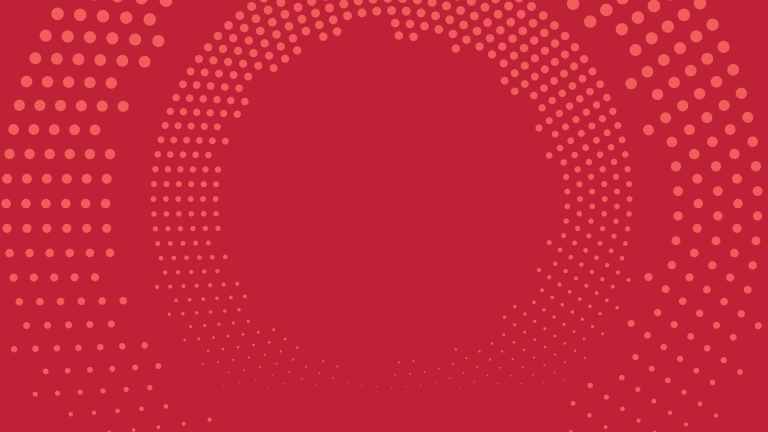
Reproduce this background procedurally as a WebGL 1 fragment shader.

```glsl
precision highp float;
// Two concentric halftone rings of coral dots, shrinking downward on crimson.

uniform vec2 u_resolution;

#define BACKGROUND vec3(0.75, 0.13, 0.21)
#define DOT_COLOR vec3(0.945, 0.36, 0.365)
#define INNER_CENTER vec2(0.0174, 0.0394)
#define OUTER_CENTER vec2(-0.0046, 0.0289)
#define INNER_RADIUS 0.551
#define OUTER_RADIUS 0.870
#define INNER_STEP 0.0287
#define OUTER_STEP 0.0460
#define RAGGEDNESS 0.36
#define COUNT_DROP 5.0

const float TAU = 6.2831853;

// Ragged inner edge: gaps follow a chirp in the dot index.
bool isToothed(float index) {
    return cos(RAGGEDNESS * index * index) > -0.25;
}

// Decides which dots of a ring exist; ring 0 is the outermost full one.
bool isKept(float ring, float index, float count, vec2 dotPos, float rightEdge) {
    float fromLeft = abs(index);
    float fromRight = count * 0.5 - fromLeft;
    bool onLeft = dotPos.x < 0.0;

    // Sparse extra dots outside the lower half
    if (ring < -0.5) {
        float side = floor(onLeft ? fromLeft : fromRight + 1.0);
        return ring > -1.5 && dotPos.y < -0.3 * length(dotPos)
            && mod(side, 2.0) < 0.5;
    }
    float edge = onLeft ? 5.0 : rightEdge;
    if (abs(ring - edge) < 0.5) {
        return onLeft ? isToothed(fromLeft) : !isToothed(fromRight);
    }
    return ring < edge;
}

// Coverage of a ring set, with dots counted from the left along each ring.
float dotRings(vec2 pos, vec2 center, float radius, float spacing,
               float outerCount, float rightEdge, vec3 sizing, float pixel) {
    vec2 q = pos - center;
    float ring = floor((radius - length(q)) / spacing + 0.5);
    if (ring < -1.0 || ring > 6.0) return 0.0;

    float count = outerCount - COUNT_DROP * ring;
    float index = floor(atan(q.y, -q.x) * count / TAU + 0.5);
    float angle = index * TAU / count;
    vec2 dotPos = (radius - ring * spacing) * vec2(-cos(angle), sin(angle));
    if (!isKept(ring, index, count, dotPos, rightEdge)) return 0.0;

    // sizing: radius at the top, height where dots vanish, falloff power
    float height = (dotPos.y + center.y - sizing.y) / (0.5 - sizing.y);
    float dotRadius = sizing.x * pow(max(height, 0.0001), sizing.z);
    float coverage = clamp(0.5 + (dotRadius - distance(q, dotPos)) / pixel, 0.0, 1.0);
    return coverage * min(1.0, 2.0 * dotRadius / pixel) * step(0.0, height);
}

void main() {
    // Centered coordinates, one unit per canvas height
    vec2 pos = (gl_FragCoord.xy - 0.5 * u_resolution) / u_resolution.y;
    float pixel = 1.0 / u_resolution.y;

    float inner = dotRings(pos, INNER_CENTER, INNER_RADIUS, INNER_STEP,
                           100.0, 6.0, vec3(0.0104, -0.426, 0.65), pixel);
    float outer = dotRings(pos, OUTER_CENTER, OUTER_RADIUS, OUTER_STEP,
                           95.0, 5.0, vec3(0.0146, -0.588, 0.5), pixel);

    gl_FragColor = vec4(mix(BACKGROUND, DOT_COLOR, max(inner, outer)), 1.0);
}
```
